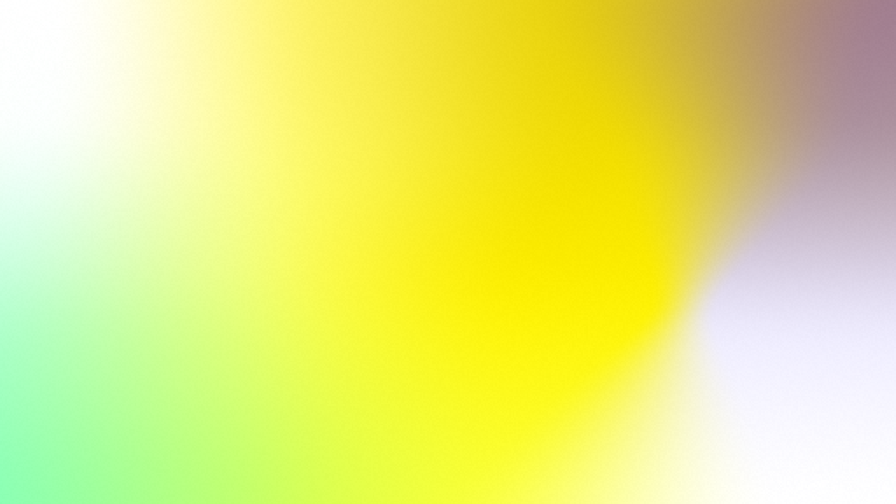
A Shadertoy shader for this background:

```glsl
// Soft mesh gradient: white and mint on the left, gold in the centre, mauve and white on the right.
#define MID_BLEND vec2(0.05, 0.38)
#define MID_WIDEN vec2(-0.15, 0.05)
#define GOLD_BLEND vec2(0.25, 0.68)
#define GOLD_LEAN 0.09
#define PINCH vec2(0.762, 0.61)
#define PINCH_WIDTH 0.04
#define EDGE_SLOPE vec2(0.17, 0.22)
#define EDGE_BEND 0.07
#define EDGE_SPREAD vec2(0.56, 0.70)
#define GRAIN 0.012

// Hash without sine, returns 0..1
float hash(vec2 p) {
    vec3 q = fract(vec3(p.xyx) * 0.1031);
    q += dot(q, q.yzx + 33.33);
    return fract((q.x + q.y) * q.z);
}

// Vertical ramp through four colours with overlapping blends
vec3 column(float depth, vec3 top, vec3 upper, vec3 lower, vec3 bottom) {
    vec3 c = mix(top, upper, smoothstep(-0.05, 0.42, depth));
    c = mix(c, lower, smoothstep(0.21, 0.72, depth));
    return mix(c, bottom, smoothstep(0.50, 1.05, depth));
}

// Weight of the right side: a leaning border that fans out from a sharp pinch
float rightSide(float x, float depth) {
    float offset = depth - PINCH.y;
    float slope = offset < 0.0 ? EDGE_SLOPE.x : EDGE_SLOPE.y;
    float spread = offset < 0.0 ? EDGE_SPREAD.x : EDGE_SPREAD.y;
    float center = PINCH.x - slope * offset - EDGE_BEND * smoothstep(0.25, 0.61, -offset);
    float fan = spread * offset / (1.0 + abs(offset));
    float halfWidth = length(vec2(fan, PINCH_WIDTH));
    return smoothstep(center - halfWidth, center + halfWidth, x);
}

void mainImage(out vec4 fragColor, in vec2 fragCoord) {
    vec2 uv = fragCoord / iResolution.xy;
    float depth = 1.0 - uv.y;

    // Colour columns from left to right
    vec3 mint = column(depth, vec3(1.0, 1.0, 1.0), vec3(0.98, 1.0, 0.99),
                              vec3(0.70, 1.0, 0.83), vec3(0.51, 1.0, 0.74));
    vec3 lemon = column(depth, vec3(1.0, 0.96, 0.43), vec3(1.0, 0.99, 0.46),
                               vec3(0.98, 1.0, 0.36), vec3(0.82, 1.0, 0.34));
    vec3 gold = column(depth, vec3(0.91, 0.82, 0.04), vec3(0.95, 0.87, 0.0),
                              vec3(1.0, 0.95, 0.0), vec3(0.98, 1.0, 0.21));
    vec3 mauve = column(depth, vec3(0.63, 0.49, 0.56), vec3(0.69, 0.60, 0.64),
                               vec3(0.92, 0.91, 1.0), vec3(1.0, 1.0, 1.0));

    // Blend the columns, with a wider mint blend and an earlier gold one lower down
    vec2 midRange = MID_BLEND + MID_WIDEN * smoothstep(0.1, 0.9, depth);
    float goldEnd = GOLD_BLEND.y - GOLD_LEAN * smoothstep(0.25, 0.6, depth);
    vec3 color = mix(mint, lemon, smoothstep(midRange.x, midRange.y, uv.x));
    color = mix(color, gold, smoothstep(GOLD_BLEND.x, goldEnd, uv.x));
    color = mix(color, mauve, rightSide(uv.x, depth));

    // Faint dither against banding
    color += GRAIN * (hash(floor(uv * vec2(512.0, 288.0))) - 0.5);
    fragColor = vec4(clamp(color, 0.0, 1.0), 1.0);
}
```
